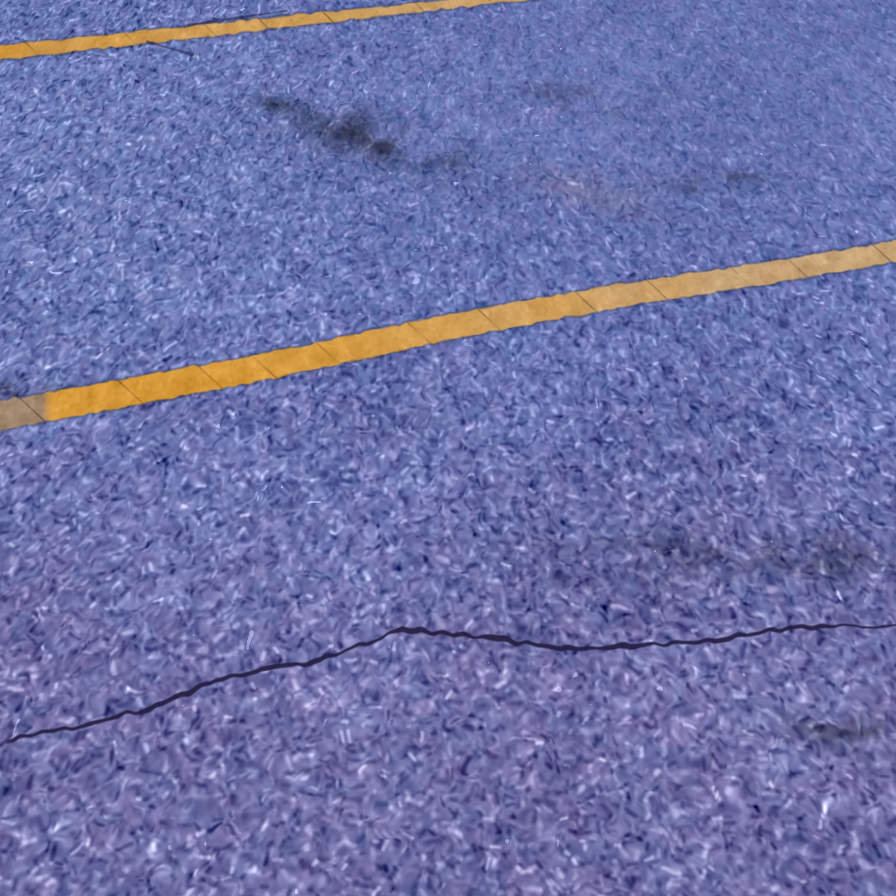
Reproduce this texture procedurally as a three.js fragment shader.

```glsl
// Draws weathered blue asphalt with two yellow painted stripes, dark stains and a winding crack.
varying vec2 vUv;

const vec3 BLUE = vec3(0.410, 0.460, 0.700);
const vec3 VIOLET = vec3(0.435, 0.430, 0.645);
const vec3 CRACK_INK = vec3(0.13, 0.11, 0.24);
const vec3 AMBER = vec3(0.84, 0.60, 0.23);
const vec3 FADED_PAINT = vec3(0.77, 0.63, 0.46);
const vec3 WORN_PAINT = vec3(0.58, 0.50, 0.45);

float hash(vec2 p) {
  return fract(sin(dot(p, vec2(127.1, 311.7))) * 43758.545);
}

float noise(vec2 p) {
  vec2 i = floor(p), f = fract(p);
  f = f * f * (3.0 - 2.0 * f);
  return mix(mix(hash(i), hash(i + vec2(1.0, 0.0)), f.x),
             mix(hash(i + vec2(0.0, 1.0)), hash(i + vec2(1.0)), f.x), f.y);
}

float fbm(vec2 p) {
  float sum = 0.0, gain = 0.53;
  for (int i = 0; i < 4; i++) {
    sum += gain * noise(p);
    p = p * 2.03 + 17.0;
    gain *= 0.5;
  }
  return sum;
}

vec2 rotate(vec2 p, float angle) {
  float c = cos(angle), s = sin(angle);
  return vec2(c * p.x + s * p.y, c * p.y - s * p.x);
}

// Soft signed slivers, one in each cell
float chips(vec2 p, float seed) {
  vec2 cell = floor(p), f = fract(p);
  float sum = 0.0;
  for (int j = -1; j <= 1; j++) {
    for (int i = -1; i <= 1; i++) {
      vec2 offset = vec2(float(i), float(j));
      vec2 id = cell + offset + seed;
      vec2 centre = offset + vec2(hash(id + 3.1), hash(id + 7.7));
      vec2 d = rotate(f - centre, 3.1416 * hash(id + 13.3));
      float reach = mix(0.05, 0.5, hash(id + 19.9));
      d.x -= clamp(d.x, -reach, reach);
      float tone = 2.0 * hash(id + 29.3) - 1.0;
      tone += 0.6 * step(0.95, tone);
      sum += tone * (1.0 - smoothstep(0.0, 0.42, length(d)));
    }
  }
  return sum;
}

// Soft elliptical patch
float stain(vec2 p, vec2 centre, vec2 radius, float angle) {
  vec2 d = rotate(p - centre, angle) / radius;
  return exp(-dot(d, d));
}

float segment(vec2 p, vec2 a, vec2 b) {
  vec2 d = b - a;
  return length(p - a - d * clamp(dot(p - a, d) / dot(d, d), 0.0, 1.0));
}

float band(float dist, float halfWidth, float blur) {
  return 1.0 - smoothstep(halfWidth - blur, halfWidth + blur, abs(dist));
}

float ramp(float x, float start, float end, float rise) {
  return rise * clamp((x - start) / (end - start), 0.0, 1.0);
}

float crackHeight(float x) {
  float y = 0.173 + ramp(x, 0.007, 0.078, 0.0145) + ramp(x, 0.078, 0.182, 0.026);
  y += ramp(x, 0.182, 0.241, 0.0285) + ramp(x, 0.241, 0.358, 0.021);
  y += ramp(x, 0.358, 0.449, 0.034) - ramp(x, 0.449, 0.52, 0.005);
  y -= ramp(x, 0.52, 0.638, 0.017) - ramp(x, 0.638, 0.78, 0.0076);
  return y + ramp(x, 0.78, 0.859, 0.0154) + ramp(x, 0.859, 1.0, 0.004);
}

// Slanted breaks at irregular steps along a stripe
float joints(float x, float spacing) {
  float id = floor(x / spacing);
  float place = 0.2 + 0.6 * hash(vec2(id, 4.0));
  return band((fract(x / spacing) - place) * spacing, 0.001, 0.0015);
}

vec3 paintStripe(vec3 ground, vec2 p, float dist, float halfWidth, float fade, float grain) {
  float edge = dist + 0.003 * (noise(p * 130.0) - 0.5);
  vec3 paint = mix(AMBER, FADED_PAINT, clamp(fade + 0.3 * (noise(p * 16.0) - 0.5), 0.0, 1.0));
  paint = mix(paint, WORN_PAINT, 0.85 * (1.0 - smoothstep(0.045, 0.06, p.x)) * step(p.y, 0.8));
  paint += 0.03 * grain + 0.08 * (noise(p * 70.0) - 0.5);
  paint *= 1.0 - 0.4 * joints(p.x + 0.9 * dist, 0.087) * noise(p * 45.0 + 5.0);
  ground *= 1.0 - 0.25 * band(edge, halfWidth + 0.002, 0.002);
  return mix(ground, paint, band(edge, halfWidth, 0.0017));
}

void main() {
  vec2 p = vUv;
  // Grain shrinks towards the far edge
  float depth = 1.9 - p.y;
  vec2 q = 122.0 * vec2((p.x - 0.5) / depth, -log(depth));
  q += 0.5 * vec2(noise(q * 0.9), noise(q * 0.9 + 23.0));
  float grain = chips(q * 1.1, 0.0) + chips(q * 1.45 + 31.0, 57.0);
  grain += 1.1 * (noise(q * 2.3 + 11.0) - 0.5);
  float cloud = fbm(p * vec2(5.0, 9.0)) - 0.5;
  float smoothArea = smoothstep(0.5, 0.95, p.y) * smoothstep(0.1, 0.7, p.x);

  // Ground colour and aggregate
  vec3 color = mix(VIOLET, BLUE, smoothstep(0.15, 0.75, p.y + 0.2 * cloud));
  color += vec3(0.02, 0.025, 0.01) * stain(p, vec2(0.08, 0.8), vec2(0.25), 0.0);
  color += 0.08 * cloud + 0.05 * (noise(q * 0.6) - 0.5);
  color += mix(mix(0.17, 0.14, p.y), 0.075, smoothArea) * grain * vec3(1.0, 0.98, 0.9);
  color.r += 0.05 * (noise(q * 0.8 + 40.0) - 0.5);
  color += 0.22 * smoothstep(0.972, 0.985, noise(q * 0.85 + 70.0));

  // Stains
  float dark = 0.65 * stain(p, vec2(0.425, 0.843), vec2(0.1, 0.026), -0.28);
  dark += 0.9 * stain(p, vec2(0.312, 0.883), vec2(0.014, 0.007), 0.0);
  dark += 0.4 * stain(p, vec2(0.81, 0.80), vec2(0.07, 0.013), 0.1);
  dark += 0.25 * stain(p, vec2(0.64, 0.89), vec2(0.1, 0.02), 0.0);
  dark += 0.4 * stain(p, vec2(0.93, 0.38), vec2(0.09, 0.025), 0.1);
  dark += 0.3 * stain(p, vec2(0.73, 0.38), vec2(0.12, 0.03), 0.0);
  dark += 0.4 * stain(p, vec2(0.95, 0.185), vec2(0.09, 0.022), -0.1);
  dark += 0.4 * stain(p, vec2(0.01, 0.565), vec2(0.06, 0.012), 0.0);
  color *= 1.0 - 0.9 * dark * smoothstep(0.2, 0.8, fbm(p * vec2(35.0, 60.0)));
  color += vec3(0.05, 0.005, -0.05) * stain(p, vec2(0.66, 0.785), vec2(0.08, 0.018), -0.3);

  // Painted stripes
  float bulge = 0.007 * smoothstep(0.25, 0.55, p.x) * (1.0 - smoothstep(0.65, 0.95, p.x));
  float nearDist = p.y - (0.536 + 0.184 * p.x + bulge);
  float farDist = p.y - (0.941 + 0.109 * p.x);
  float farWidth = mix(0.0078, 0.005, p.x / 0.55);
  color = paintStripe(color, p, nearDist, mix(0.0165, 0.0115, p.x), smoothstep(0.2, 0.95, p.x), grain);
  color = paintStripe(color, p, farDist, farWidth, 0.25 + 0.8 * p.x, grain);

  // Cracks
  float wobble = 0.005 * (noise(vec2(p.x * 85.0, 2.0)) - 0.5);
  float crackWidth = mix(0.0014, 0.0036, noise(vec2(p.x * 60.0, 9.0)));
  crackWidth *= 1.0 - 0.5 * smoothstep(0.88, 0.96, p.x);
  float crack = band(p.y - crackHeight(p.x) - wobble, crackWidth, 0.0015) * smoothstep(0.004, 0.012, p.x);
  float hairline = min(segment(p, vec2(0.21, 0.972), vec2(0.32, 0.988)),
                       segment(p, vec2(0.165, 0.953), vec2(0.215, 0.939)));
  crack = max(crack, 0.6 * band(hairline + 0.3 * wobble, 0.0014, 0.0012));
  color = mix(color, CRACK_INK, 0.9 * crack);

  gl_FragColor = vec4(clamp(color, 0.0, 1.0), 1.0);
}
```
